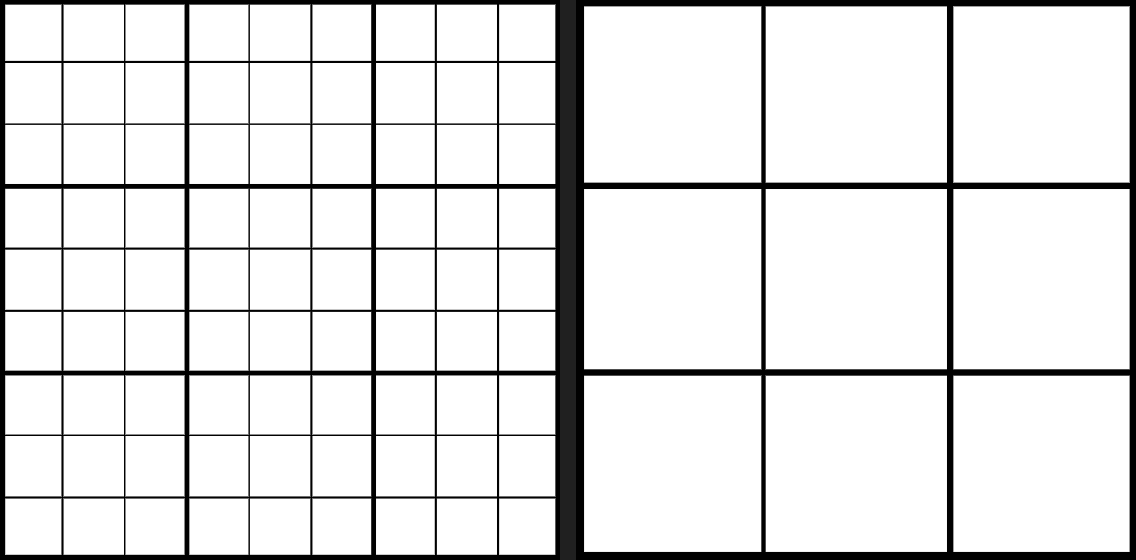
Left: the whole. Right: its middle third, enlarged.
Reproduce this pattern procedurally as a three.js fragment shader.

```glsl
// Nine by nine grid of white cells, with heavy rules around three by three blocks.
#define CELLS 9.0
#define BLOCK 3.0
#define FRAME_WIDTH 0.0088
#define BLOCK_WIDTH 0.0086
#define THIN_WIDTH 0.0038
#define FINE_WIDTH 0.0026
#define FINE_COLUMNS vec2(2.0, 4.0)
#define FINE_ROWS vec2(2.0, 7.0)
#define GRID_SHIFT 0.0005
#define PAPER vec3(1.0)
#define INK vec3(0.005)

varying vec2 vUv;

// Half the width of a rule, from its index along one axis
float ruleHalfWidth(float index, vec2 fineRules) {
  if (index < 0.5 || index > CELLS - 0.5) return FRAME_WIDTH;
  if (mod(index + 0.5, BLOCK) < 1.0) return 0.5 * BLOCK_WIDTH;
  vec2 gap = abs(fineRules - index);
  return 0.5 * (min(gap.x, gap.y) < 0.5 ? FINE_WIDTH : THIN_WIDTH);
}

// Smoothed coverage of the nearest rule along one axis
float ruleCoverage(float position, vec2 fineRules, float pixel) {
  float shifted = position - GRID_SHIFT;
  float index = floor(shifted * CELLS + 0.5);
  float distanceToRule = abs(shifted - index / CELLS);
  float halfWidth = ruleHalfWidth(index, fineRules);
  return clamp((halfWidth - distanceToRule) / pixel + 0.5, 0.0, 1.0);
}

void main() {
  vec2 pixel = fwidth(vUv);
  float columns = ruleCoverage(vUv.x, FINE_COLUMNS, pixel.x);
  float rows = ruleCoverage(vUv.y, FINE_ROWS, pixel.y);
  gl_FragColor = vec4(mix(PAPER, INK, max(columns, rows)), 1.0);
}
```
